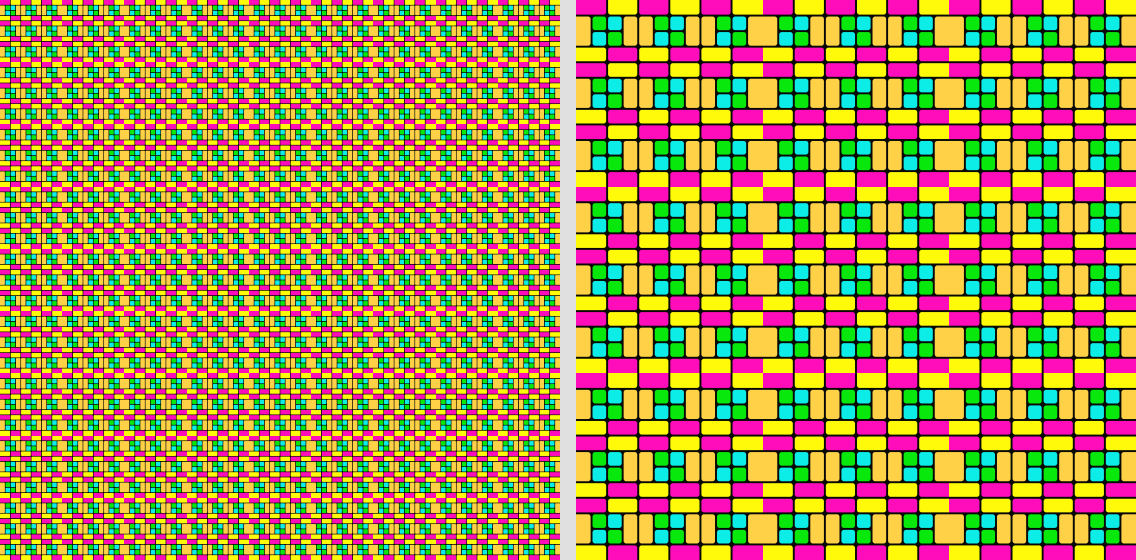
Left, the full canvas; right, a detail of the centre.
This pattern is drawn by a WebGL 1 fragment shader. Its source:

```glsl
precision highp float;

// A bright brick mosaic: square tiles of 3 by 3 cells, repeated over the canvas.
// Each cell is a 4 by 4 grid of bricks around four small squares, with dark
// mortar drawn from rounded-box distances; bricks meet bare at tile borders.

#define TILES 9.0
#define CELLS_PER_TILE 3.0
#define MORTAR 0.062
#define CORNER 0.17
#define YELLOW vec3(1.00, 0.98, 0.04)
#define ORANGE vec3(1.00, 0.82, 0.28)
#define PINK vec3(1.00, 0.05, 0.73)
#define CYAN vec3(0.05, 0.93, 0.91)
#define GREEN vec3(0.03, 0.91, 0.05)
#define GROUT vec3(0.03, 0.03, 0.02)

uniform vec2 u_resolution;

float roundedBox(vec2 p, vec2 halfSize, float radius) {
  vec2 d = abs(p) - halfSize + radius;
  return length(max(d, 0.0)) + min(max(d.x, d.y), 0.0) - radius;
}

// Finds the brick that holds point p of a 4 by 4 cell.
void findBrick(vec2 p, out vec2 low, out vec2 size, out vec3 color) {
  bool isLeft = p.x < 2.0;
  bool isUpper = p.y > 2.0;
  if (abs(p.y - 2.0) > 1.0) {
    // Horizontal bricks along the top and bottom
    low = vec2(2.0 * floor(p.x * 0.5), floor(p.y));
    size = vec2(2.0, 1.0);
    color = (isLeft == isUpper) ? PINK : YELLOW;
  } else if (abs(p.x - 2.0) > 1.0) {
    // Upright bricks at the sides
    low = vec2(floor(p.x), 1.0);
    size = vec2(1.0, 2.0);
    color = ORANGE;
  } else {
    // Checkered squares in the middle
    low = floor(p);
    size = vec2(1.0);
    color = (isLeft == isUpper) ? GREEN : CYAN;
  }
}

void main() {
  float tileSize = 4.0 * CELLS_PER_TILE;
  vec2 grid = gl_FragCoord.xy / u_resolution * TILES * tileSize;
  float pixel = TILES * tileSize / min(u_resolution.x, u_resolution.y);

  vec2 inTile = mod(grid, tileSize);
  vec2 inCell = mod(inTile, 4.0);
  vec2 cellOrigin = floor(inTile / 4.0) * 4.0;

  vec2 low, size;
  vec3 color;
  findBrick(inCell, low, size, color);
  low += cellOrigin;
  vec2 high = low + size;

  // Extend border bricks past the tile so no mortar shows there
  low -= 1.0 - step(0.5, low);
  high += step(tileSize - 0.5, high);

  float d = roundedBox(inTile - 0.5 * (low + high), 0.5 * (high - low) - MORTAR, CORNER);
  float coverage = clamp(0.5 - d / pixel, 0.0, 1.0);
  gl_FragColor = vec4(mix(GROUT, color, coverage), 1.0);
}
```
